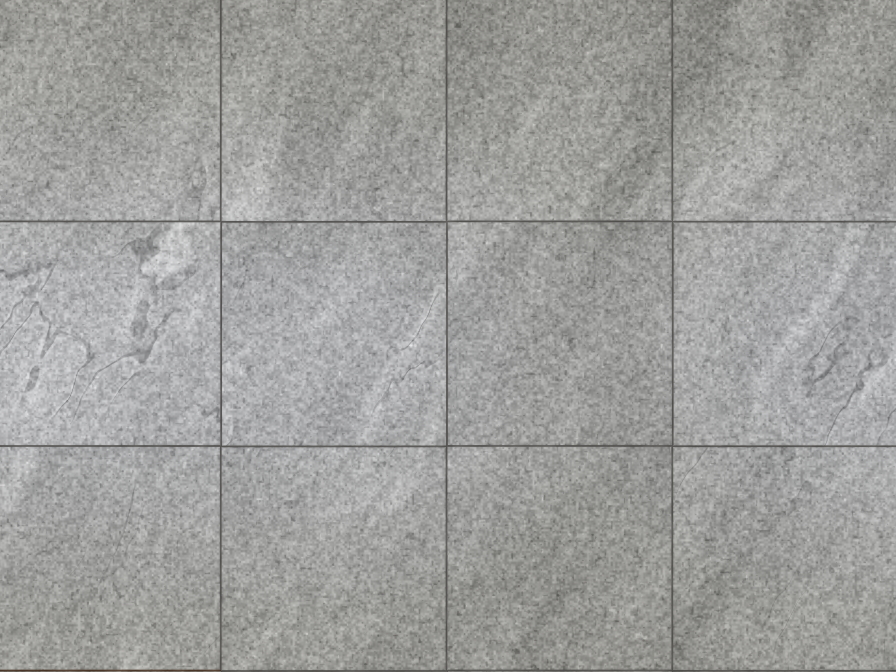
Give the GLSL for this texture, as a Shadertoy shader.

```glsl
// Grey stone floor tiles, four across and three down, split by thin dark joints.
// Each tile cuts its own patch of stone: fine grain, slanted veins and cracks,
// under a soft cool light that crosses the middle row.

#define PITCH vec2(0.336, 0.3342)    // tile size, in canvas heights
#define ORIGIN vec2(-0.007, 0.0015)  // lower left corner of the first tile
#define JOINT_HALF 0.0013            // half width of a joint
#define JOINT_SHIFT 0.0014           // unevenness of the laying
#define VEIN_ANGLE 1.05              // slope of the veins, in radians
#define GRAIN 0.25
#define VEINS 0.075
#define CRACKS 0.12
#define WARM_STONE vec3(0.580, 0.578, 0.558)
#define COOL_STONE vec3(0.700, 0.703, 0.712)
#define JOINT_COLOR vec3(0.330, 0.325, 0.315)
#define EARTH_COLOR vec3(0.300, 0.215, 0.160)

float hash(vec2 p) {
    vec3 q = fract(p.xyx * vec3(0.1031, 0.1030, 0.0973));
    q += dot(q, q.yzx + 33.33);
    return fract((q.x + q.y) * q.z);
}

float noise(vec2 p) {
    vec2 i = floor(p), f = fract(p);
    f = f * f * (3.0 - 2.0 * f);
    return mix(mix(hash(i), hash(i + vec2(1, 0)), f.x),
               mix(hash(i + vec2(0, 1)), hash(i + vec2(1, 1)), f.x), f.y);
}

float bell(float x, float center, float width) {
    float d = (x - center) / width;
    return exp(-d * d);
}

// Broad light: strongest on the middle row, weaker on the third column.
float lightField(vec2 p) {
    return bell(p.y, 0.47, 0.34) * (1.0 - 0.55 * bell(p.x, 0.88, 0.21));
}

// Fine speckle with sparse dark pits and a few pale crystals.
float grain(vec2 p) {
    float speckle = 0.55 * noise(p * 310.0) + 0.45 * noise(p * 170.0 + 31.0) - 0.5;
    float pit = smoothstep(0.74, 0.95, noise(p * 210.0 + 77.0));
    float crystal = smoothstep(0.86, 0.98, noise(p * 150.0 + 113.0));
    return GRAIN * speckle - 0.09 * pit + 0.07 * crystal;
}

// Veins run along the y axis of the turned stone coordinates.
float veins(vec2 q) {
    float bands = noise(q * vec2(8.0, 2.2)) - 0.5;
    float fibres = noise(q * vec2(34.0, 6.0) + 19.0) - 0.5;
    float threads = noise(q * vec2(85.0, 14.0) + 53.0) - 0.5;
    float streak = smoothstep(0.66, 0.92, noise(q * vec2(24.0, 3.5) + 91.0));
    return VEINS * (bands + 0.6 * fibres + 0.4 * threads) + 0.055 * streak;
}

// Short dark fissures with a pale lip, kept to scattered patches.
float cracks(vec2 q) {
    float ridge = noise(q * vec2(30.0, 8.0) + 7.0) - 0.5
                + 0.12 * (noise(q * vec2(110.0, 60.0)) - 0.5);
    float patchMask = smoothstep(0.52, 0.74, noise(q * vec2(13.0, 9.0) + 41.0));
    float fissure = 1.0 - smoothstep(0.008, 0.040, abs(ridge));
    float lip = 1.0 - smoothstep(0.010, 0.060, abs(ridge - 0.07));
    return patchMask * (0.35 * lip - fissure);
}

void mainImage(out vec4 fragColor, in vec2 fragCoord) {
    float pixel = 1.0 / iResolution.y;
    vec2 p = fragCoord * pixel;

    // Tile grid, each joint slightly shifted from row to row and column to column
    vec2 grid = floor((p - ORIGIN) / PITCH);
    vec2 shift = vec2(hash(vec2(grid.y, 11.0)), hash(vec2(grid.x, 23.0))) - 0.5;
    vec2 cell = (p - ORIGIN + shift * JOINT_SHIFT) / PITCH;
    vec2 tile = floor(cell);
    vec2 edge = (0.5 - abs(fract(cell) - 0.5)) * PITCH;

    // Stone coordinates: own patch and slope per tile, gently bent
    float tileRandom = hash(tile + 5.0);
    vec2 stone = p + 3.0 * vec2(tileRandom, hash(tile + 17.0));
    float turn = VEIN_ANGLE - 1.5708 + 0.22 * (tileRandom - 0.5);
    float c = cos(turn), s = sin(turn);
    vec2 q = vec2(c * stone.x + s * stone.y, c * stone.y - s * stone.x);
    q.x += 0.035 * (noise(stone * 9.0) - 0.5) + 0.008 * (noise(stone * 34.0) - 0.5);

    // Stone surface
    float light = lightField(p);
    vec3 color = mix(WARM_STONE, COOL_STONE, light);
    color += 0.025 * (tileRandom - 0.5) + 0.04 * (noise(stone * 6.0 + 3.0) - 0.5);
    color += grain(stone) + veins(q) - 0.008;
    color += CRACKS * mix(0.2, 1.0, light) * cracks(q);

    // Rounded tile rims, then joints; bare earth shows at the lower left
    float nearest = min(edge.x, edge.y);
    color -= 0.05 * (1.0 - smoothstep(0.0, 0.005, nearest));
    float joint = clamp((JOINT_HALF - nearest) / pixel + 0.5, 0.0, 1.0);
    float earth = step(cell.y, 0.5) * step(cell.x, 1.0) * step(edge.y, edge.x);
    vec3 gap = mix(JOINT_COLOR, EARTH_COLOR, earth);
    gap += 0.08 * (noise(p * 60.0) - 0.5);
    color = mix(color, gap, joint * 0.92);

    fragColor = vec4(clamp(color, 0.0, 1.0), 1.0);
}
```
